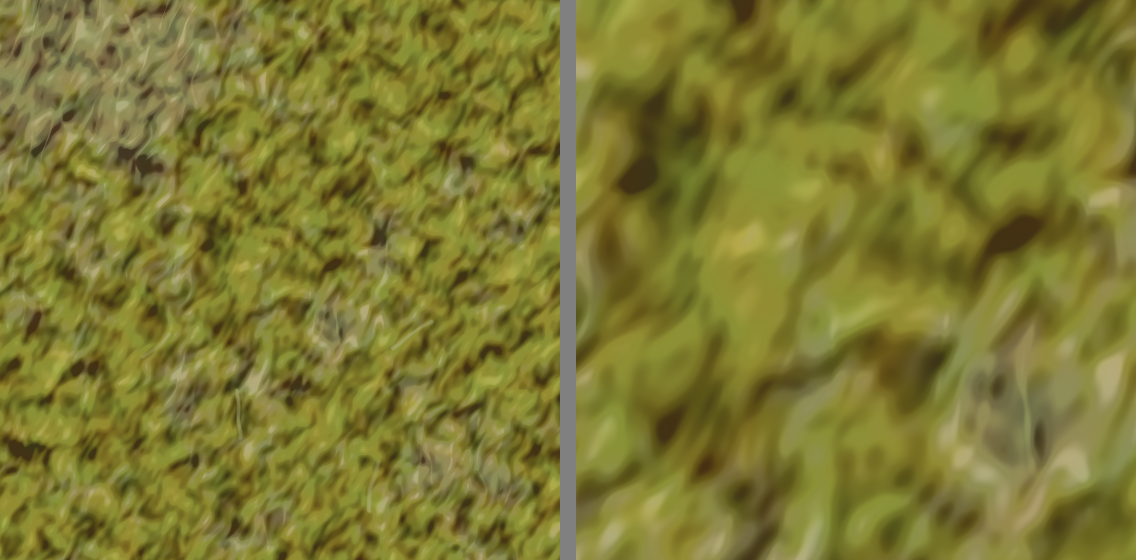
Left: the whole. Right: its middle third, enlarged.
Reproduce this texture procedurally as a WebGL 1 fragment shader.

```glsl
precision highp float;
uniform vec2 u_resolution;

// Moss ramp from shade to lit tips
const vec3 MOSS_SHADE = vec3(0.25, 0.20, 0.08);
const vec3 MOSS_DARK  = vec3(0.36, 0.33, 0.09);
const vec3 MOSS_MID   = vec3(0.46, 0.44, 0.14);
const vec3 MOSS_LIGHT = vec3(0.56, 0.56, 0.20);
const vec3 MOSS_TIP   = vec3(0.68, 0.67, 0.29);
// Dry grass ramp
const vec3 DRY_SHADE = vec3(0.27, 0.21, 0.13);
const vec3 DRY_MID   = vec3(0.45, 0.42, 0.27);
const vec3 DRY_LIGHT = vec3(0.57, 0.55, 0.34);
const vec3 DRY_TIP   = vec3(0.70, 0.67, 0.48);
const vec3 TWIG_COLOR = vec3(0.66, 0.66, 0.44);

const float LEAF_ANGLE = 0.85;   // main lean of the leaves, radians
const float CROSS_ANGLE = 2.5;   // lean of the crossing leaves
const float BLADE_ANGLE = 1.25;  // lean of the dry blades
const float LEAF_SCALE = 36.0;   // leaves across the canvas
const float LEAF_STRETCH = 0.5;  // frequency along a leaf
const float WARP = 0.012;
const float CONTRAST = 2.55;
const float POCKET_DEPTH = 0.9;
const float TINT = 0.055;
const int TWIGS = 5;
const float TWIG_WIDTH = 0.0035;
const float TAU = 6.2831853;

float hash(vec2 p) {
  vec3 q = fract(p.xyx * 0.1031);
  q += dot(q, q.yzx + 33.33);
  return fract((q.x + q.y) * q.z);
}

float cornerSlope(vec2 cell, vec2 offset) {
  float a = TAU * hash(cell);
  return dot(vec2(cos(a), sin(a)), offset);
}

float gradientNoise(vec2 p) {
  vec2 i = floor(p), f = fract(p);
  vec2 u = f * f * f * (f * (f * 6.0 - 15.0) + 10.0);
  vec2 e = vec2(1.0, 0.0);
  return mix(
    mix(cornerSlope(i, f), cornerSlope(i + e, f - e), u.x),
    mix(cornerSlope(i + e.yx, f - e.yx), cornerSlope(i + 1.0, f - 1.0), u.x),
    u.y);
}

// Noise drawn out along the given angle
float strands(vec2 p, float angle, float scale, float stretch) {
  vec2 along = vec2(cos(angle), sin(angle));
  vec2 q = vec2(dot(p, along) * stretch, dot(p, vec2(-along.y, along.x)));
  return gradientNoise(q * scale + scale);
}

float segmentDistance(vec2 p, vec2 a, vec2 b) {
  vec2 ab = b - a;
  return length(p - a - ab * clamp(dot(p - a, ab) / dot(ab, ab), 0.0, 1.0));
}

vec3 mossColor(float z) {
  vec3 c = mix(MOSS_SHADE, MOSS_DARK, smoothstep(-2.1, -1.2, z));
  c = mix(c, MOSS_MID, smoothstep(-1.3, -0.4, z));
  c = mix(c, MOSS_LIGHT, smoothstep(-0.5, 0.6, z));
  return mix(c, MOSS_TIP, smoothstep(0.8, 2.4, z));
}

vec3 dryColor(float z) {
  vec3 c = mix(DRY_SHADE, DRY_MID, smoothstep(-1.9, -0.7, z));
  c = mix(c, DRY_LIGHT, smoothstep(-0.6, 0.6, z));
  return mix(c, DRY_TIP, smoothstep(0.8, 2.2, z));
}

void main() {
  vec2 uv = gl_FragCoord.xy / min(u_resolution.x, u_resolution.y);
  vec2 p = uv + WARP * vec2(gradientNoise(uv * 19.0), gradientNoise(uv * 19.0 + 57.0));

  // Leaf relief: clumps, leaves in two directions, fine fibres
  float clumps = strands(p, 0.5, LEAF_SCALE * 0.5, 0.75);
  float leaves = strands(p, LEAF_ANGLE, LEAF_SCALE, LEAF_STRETCH);
  float crossing = strands(p, CROSS_ANGLE, LEAF_SCALE, LEAF_STRETCH);
  float turn = smoothstep(0.05, 0.35, gradientNoise(uv * 8.0 + 21.0));
  float fibres = strands(p, LEAF_ANGLE + 0.2, LEAF_SCALE * 2.1, LEAF_STRETCH);
  float tone = CONTRAST * (0.8 * clumps + 1.1 * mix(leaves, crossing, turn) + 0.7 * fibres);

  // Shaded gaps between the clumps
  float pocket = gradientNoise(p * 13.0 + 83.0) + 0.4 * gradientNoise(p * 31.0 + 11.0);
  tone -= POCKET_DEPTH * smoothstep(0.2, 0.5, pocket);

  // Dry patches, gathered at the upper left and lower right
  float gather = 0.55 * exp(-9.0 * dot(uv - vec2(0.1, 0.85), uv - vec2(0.1, 0.85)))
               + 0.25 * exp(-14.0 * dot(uv - vec2(0.72, 0.27), uv - vec2(0.72, 0.27)));
  float patches = 0.5 * gradientNoise(uv * 4.0 + 5.0) + 0.5 * gradientNoise(p * 11.0 + 40.0);
  float dry = smoothstep(0.0, 0.4, gather + patches + 0.35 * fibres - 0.08);

  // Thin pale blades
  float ridge = abs(strands(p, BLADE_ANGLE, LEAF_SCALE * 0.9, 0.3));
  float blades = (1.0 - smoothstep(0.0, 0.12, ridge)) * dry;
  tone += 0.8 * blades;

  vec3 color = mix(mossColor(tone), dryColor(tone), dry);
  float tint = gradientNoise(p * 24.0 + 130.0);
  color += TINT * tint * vec3(1.0, -0.5, -0.4);

  // Scattered twigs
  for (int i = 0; i < TWIGS; i++) {
    float id = float(i) + 1.0;
    vec2 start = vec2(hash(vec2(id, 3.0)), hash(vec2(id, 17.0)));
    float angle = TAU * hash(vec2(id, 29.0));
    float reach = mix(0.04, 0.10, hash(vec2(id, 41.0)));
    float d = segmentDistance(p, start, start + reach * vec2(cos(angle), sin(angle)));
    float cover = 1.0 - smoothstep(TWIG_WIDTH * 0.4, TWIG_WIDTH * 1.6, d);
    color = mix(color, TWIG_COLOR, cover * (0.6 + 0.6 * leaves));
  }

  gl_FragColor = vec4(clamp(color, 0.0, 1.0), 1.0);
}
```
